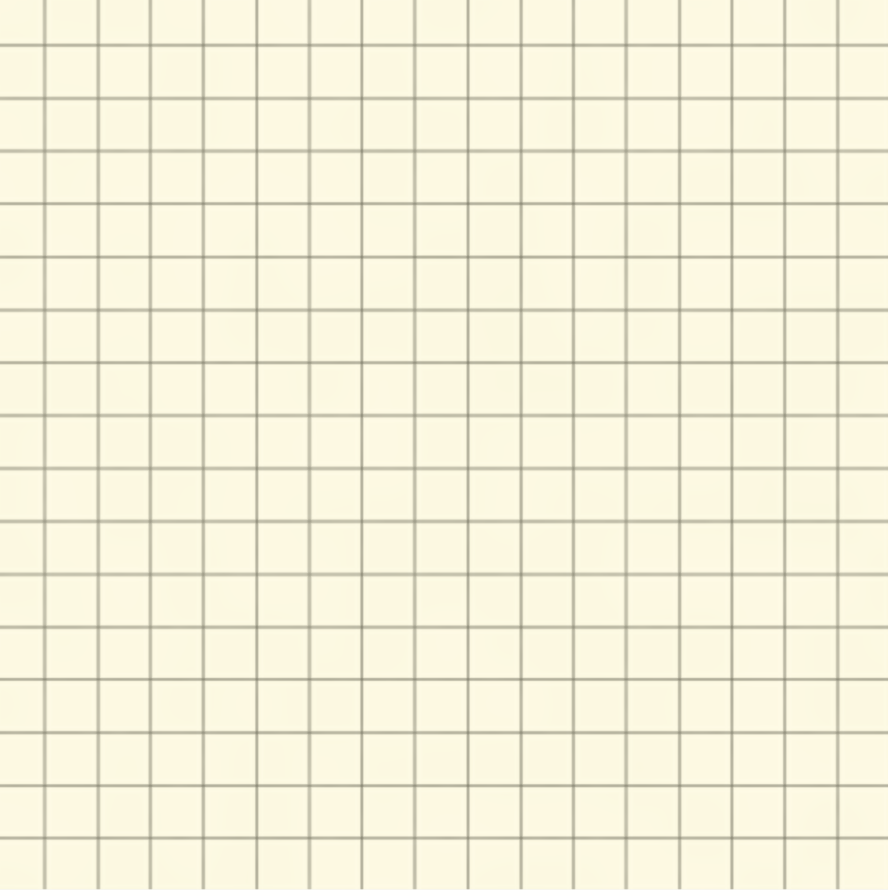
Reproduce this pattern procedurally as a Shadertoy shader.

```glsl
// Cream graph paper: a square grid of soft grey rules, sixteen each way.
// Each rule is a smooth falloff from the nearest line, hashed for small
// changes in place, width and strength, over faintly mottled paper.

float hash(vec2 p) {
    vec3 q = fract(p.xyx * vec3(0.1031, 0.1030, 0.0973));
    q += dot(q, q.yzx + 33.33);
    return fract((q.x + q.y) * q.z);
}

float valueNoise(vec2 p) {
    vec2 cell = floor(p), f = fract(p);
    f = f * f * (3.0 - 2.0 * f);
    return mix(mix(hash(cell), hash(cell + vec2(1, 0)), f.x),
               mix(hash(cell + vec2(0, 1)), hash(cell + vec2(1, 1)), f.x), f.y);
}

// Returns the ink of the nearest rule and the pale halo beside it.
vec2 rule(float position, float axis, float pixel) {
    float pitch = 0.05897;
    float index = round(position / pitch);
    float softness = hash(vec2(index + 7.0, axis));
    float shift = (hash(vec2(index + 41.0, axis)) - 0.5) * 0.0012;
    float d = abs(position - index * pitch - shift);

    float width = max(mix(0.0018, 0.0024, softness), 0.8 * pixel);
    float ink = mix(0.29, 0.22, softness) * exp(-pow(d / width, 3.0));
    float halo = exp(-pow((d - 0.0062) / 0.0016, 2.0));
    return vec2(ink, halo);
}

void mainImage(out vec4 fragColor, in vec2 fragCoord) {
    float pixel = 1.0 / iResolution.y;
    vec2 p = fragCoord * pixel;

    // Paper with a faint mottle
    vec3 color = vec3(0.99, 0.975, 0.885);
    color += (valueNoise(p * 14.0) - 0.5) * vec3(0.008, 0.004, 0.010);

    // Rules, a little darker where they cross
    vec2 vertical = rule(p.x - 0.0503, 1.0, pixel);
    vec2 horizontal = rule(p.y - 0.0645, 2.0, pixel);
    float ink = max(vertical.x, horizontal.x) + 0.5 * min(vertical.x, horizontal.x);
    ink *= 0.96 + 0.08 * valueNoise(p * 60.0);
    color += max(vertical.y, horizontal.y) * vec3(0.004, 0.006, 0.010);
    color *= 1.0 - ink * vec3(1.0, 1.0, 1.06);

    // Narrow white margin below the sheet
    float sheet = smoothstep(-pixel, pixel, p.y - 0.0075);
    color = mix(vec3(1.0, 1.0, 0.995), color, sheet);

    fragColor = vec4(color, 1.0);
}
```
